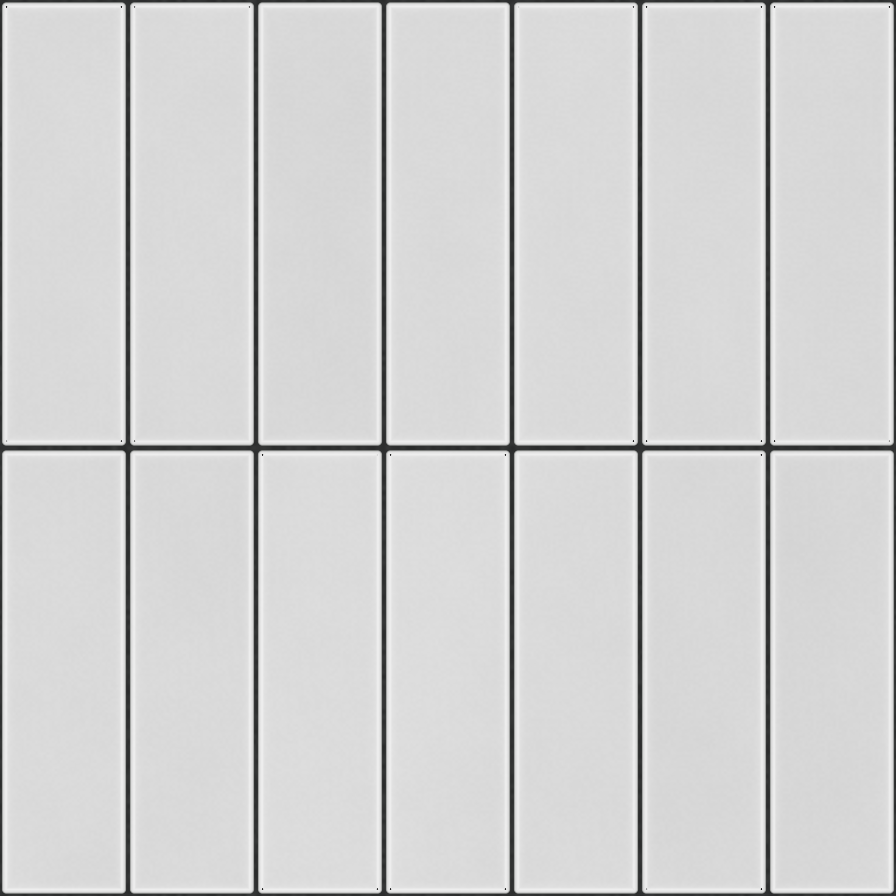
A Shadertoy shader for this texture:

```glsl
// Pale glazed upright wall tiles in a straight 7 by 2 grid with thin dark grout.

const vec2 TILES = vec2(7.0, 2.0);
const vec2 HALF_GAP = vec2(0.0021, 0.0025);
const float CORNER_RADIUS = 0.005;
const vec3 GLAZE = vec3(0.85);
const vec3 RIM_LIGHT = vec3(0.95);
const vec3 EDGE_SHADE = vec3(0.46, 0.47, 0.46);
const vec3 GROUT = vec3(0.185, 0.19, 0.19);

float hash(vec2 p) {
    return fract(sin(dot(p, vec2(127.1, 311.7))) * 43758.5453);
}

// Value noise that wraps after a whole number of cells.
float noise(vec2 uv, vec2 period, float seed) {
    vec2 p = uv * period;
    vec2 i = floor(p);
    vec2 f = fract(p);
    f = f * f * (3.0 - 2.0 * f);
    vec2 a = mod(i, period) + seed;
    vec2 b = mod(i + 1.0, period) + seed;
    return mix(mix(hash(a), hash(vec2(b.x, a.y)), f.x),
               mix(hash(vec2(a.x, b.y)), hash(b), f.x), f.y);
}

float roundedBox(vec2 p, vec2 halfSize, float radius) {
    vec2 q = abs(p) - halfSize + radius;
    return length(max(q, 0.0)) + min(max(q.x, q.y), 0.0) - radius;
}

// Soft line centred on a given depth.
float band(float depth, float centre, float width) {
    float t = (depth - centre) / width;
    return exp(-t * t);
}

vec3 glazeColor(vec2 uv, vec2 local, vec2 id) {
    float tone = (hash(id + 3.7) - 0.5) * 0.018;
    float lean = (hash(id + 8.3) - 0.5) * 0.016 * local.x * TILES.x;
    float cloud = (noise(uv, vec2(14.0, 8.0), 5.0) - 0.5) * 0.010
                + (noise(uv, vec2(35.0, 28.0), 17.0) - 0.5) * 0.006;
    float grain = (noise(uv, vec2(320.0), 29.0) - 0.5) * 0.012;
    return GLAZE + tone + lean + cloud + grain;
}

vec3 groutColor(vec2 uv) {
    float mottled = noise(uv, vec2(180.0), 41.0) - 0.5;
    return GROUT + mottled * 0.05;
}

// Tiny pits near the corners, stronger on some tiles than on others.
float cornerPits(vec2 local, vec2 halfSize, vec2 id, float pixel) {
    vec2 side = vec2(local.x < 0.0 ? -1.0 : 1.0, local.y < 0.0 ? -1.0 : 1.0);
    float dist = length(abs(local) - halfSize + 0.0052);
    float strength = smoothstep(0.35, 0.8, hash(id + 12.9))
                   * smoothstep(0.1, 0.5, hash(id * 4.0 + side + 21.3));
    return strength * (1.0 - smoothstep(0.0005, 0.0007 + pixel * 0.6, dist));
}

void mainImage(out vec4 fragColor, in vec2 fragCoord) {
    vec2 uv = fragCoord / iResolution.xy;
    float pixel = 1.0 / iResolution.y;

    // Tile index and position from the tile centre, in canvas units.
    vec2 id = mod(floor(uv * TILES), TILES);
    vec2 local = (fract(uv * TILES) - 0.5) / TILES;
    vec2 halfSize = 0.5 / TILES - HALF_GAP;
    float depth = -roundedBox(local, halfSize, CORNER_RADIUS);

    // Glaze with a bright bevel and a soft glow towards the middle.
    vec3 tile = glazeColor(uv, local, id);
    tile = mix(tile, RIM_LIGHT, 0.25 * band(depth, 0.0045, 0.0060));
    tile = mix(tile, RIM_LIGHT, 0.75 * band(depth, 0.0047, 0.0016));
    tile = mix(EDGE_SHADE, tile, smoothstep(-0.0006, 0.0022, depth));
    tile = mix(tile, vec3(0.12), cornerPits(local, halfSize, id, pixel));

    // Grout between the tiles.
    float soft = max(0.0005, 0.6 * pixel);
    float cover = smoothstep(-soft, soft, depth);
    vec3 color = mix(groutColor(uv), tile, cover);

    fragColor = vec4(color, 1.0);
}
```
